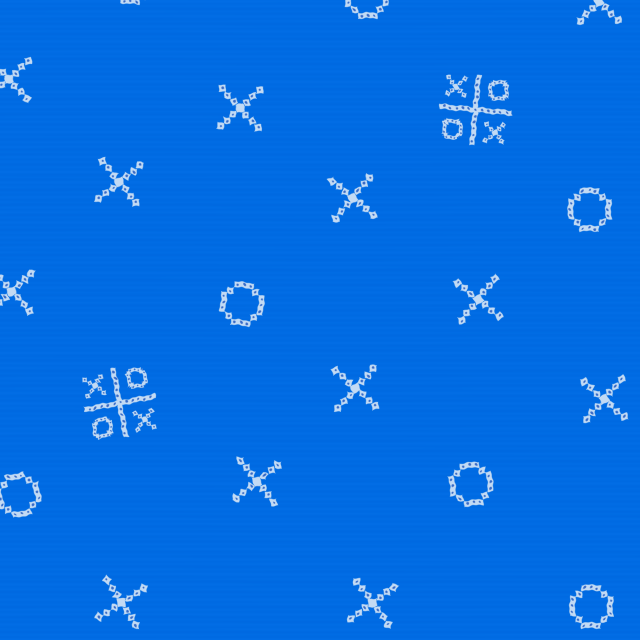
Write a WebGL 1 fragment shader that draws this pattern.

```glsl
precision highp float;
uniform vec2 u_resolution;

const vec3 BLUE = vec3(0.0, 0.42, 0.89);
const vec3 CHALK = vec3(0.76, 0.855, 0.955);
const vec3 DOT_BLUE = vec3(0.16, 0.37, 0.76);
const vec2 SPACING = vec2(0.18, 0.31);
const vec2 FIRST = vec2(0.026, 0.148);
const float BLOCK = 0.0098; // side of one motif block
const float SOFTNESS = 0.0013;

float hash(vec2 p) {
  return fract(sin(dot(p, vec2(127.1, 311.7))) * 43758.545);
}

vec2 rotate(vec2 p, float angle) {
  float c = cos(angle), s = sin(angle);
  return vec2(c * p.x - s * p.y, s * p.x + c * p.y);
}

float box(vec2 p, vec2 halfSize) {
  vec2 d = abs(p) - halfSize;
  return length(max(d, 0.0)) + min(max(d.x, d.y), 0.0);
}

// One small dot near the middle of every block
float dots(vec2 p, float seed) {
  vec2 id = floor(p + 0.5);
  vec2 shift = vec2(hash(id + seed), hash(id - seed)) - 0.5;
  float radius = 0.14 + 0.09 * hash(id + seed + 7.0);
  return length(p - id - 0.22 * shift) - radius;
}

// Uneven hand-cut outline
vec2 wobble(vec2 p, float seed) {
  return p + 0.09 * sin(p.yx * 2.1 + seed * vec2(9.0, 14.0))
           + 0.05 * sin(p.yx * 5.3 + seed * vec2(21.0, 5.0));
}

// Motifs return (shape distance, dot distance) in blocks
vec2 crossMotif(vec2 p, float reach, float seed) {
  vec2 side = sign(p);
  float d = box(rotate(p, 0.3), vec2(0.68));
  for (int i = 1; i <= 3; i++) {
    float k = float(i);
    if (k > reach) break;
    float tilt = 0.7 * (hash(side * k + seed) - 0.5);
    float size = 0.5 + 0.04 * step(reach, k);
    d = min(d, box(rotate(abs(p) - k, tilt), vec2(size)));
  }
  float hole = max(dots(p, seed), 0.8 - length(p));
  return vec2(d, max(hole, d));
}

vec2 ringMotif(vec2 p, float reach, float corner, float seed) {
  vec2 q = abs(p);
  float d = box(q - vec2(0.0, reach), vec2(1.55, 0.45));
  d = min(d, box(q - vec2(reach, 0.0), vec2(0.45, 1.6)));
  d = min(d, box(q - corner, vec2(0.5)));
  return vec2(d, max(dots(p, seed), d));
}

vec2 boardMotif(vec2 p, float seed) {
  float bars = min(box(p, vec2(5.8, 0.4)), box(p, vec2(0.4, 5.6)));
  vec2 board = vec2(bars, max(dots(p, seed), bars));
  // Crosses and rings in opposite quarters
  float scale = 0.65;
  vec2 local = (p - 3.4 * sign(p)) / scale;
  vec2 mark = p.x * p.y > 0.0 ? crossMotif(local, 2.0, seed)
                              : ringMotif(local, 2.0, 1.5, seed);
  return min(board, mark * scale);
}

vec2 motif(vec2 p, float kind, float seed) {
  if (kind == 8.0) return boardMotif(p, seed);
  float phase = mod(kind, 5.0);
  bool isRing = kind < 8.0 && phase > 0.5 && phase < 2.5;
  if (isRing) return ringMotif(p, 3.0, 2.0, seed);
  return crossMotif(p, 3.0, seed);
}

float fill(float d, float edge) {
  return 1.0 - smoothstep(-edge, edge, d);
}

void main() {
  vec2 p = gl_FragCoord.xy / u_resolution.y;
  p.y = 1.0 - p.y;

  // Staggered columns with loosely placed motifs
  float column = floor((p.x - FIRST.x) / SPACING.x + 0.5);
  float stagger = 0.5 * mod(column, 2.0) * SPACING.y;
  float row = floor((p.y - FIRST.y + stagger) / SPACING.y + 0.5);
  vec2 cell = vec2(column, row);
  vec2 center = FIRST + cell * SPACING - vec2(0.0, stagger);
  vec2 jitter = vec2(hash(cell + 3.0), hash(cell + 8.0)) - 0.5;
  center += jitter * vec2(0.04, 0.05);

  float seed = hash(cell + 17.0);
  float angle = 0.44 * (hash(cell + 29.0) - 0.5);
  float kind = mod(2.0 * column + 3.0 * row, 12.0);
  vec2 q = wobble(rotate(p - center, angle) / BLOCK, seed);
  vec2 d = motif(q, kind, seed) * BLOCK;

  // Faint horizontal weave behind soft-edged marks
  float edge = max(SOFTNESS, 0.7 / u_resolution.y);
  float weave = sin(p.y * 800.0) + 0.5 * sin(p.y * 310.0 + sin(p.x * 9.0));
  vec3 color = BLUE + 0.006 * weave;
  color = mix(color, CHALK, fill(d.x, edge));
  color = mix(color, DOT_BLUE, 0.9 * fill(d.y, edge));
  gl_FragColor = vec4(color, 1.0);
}
```
